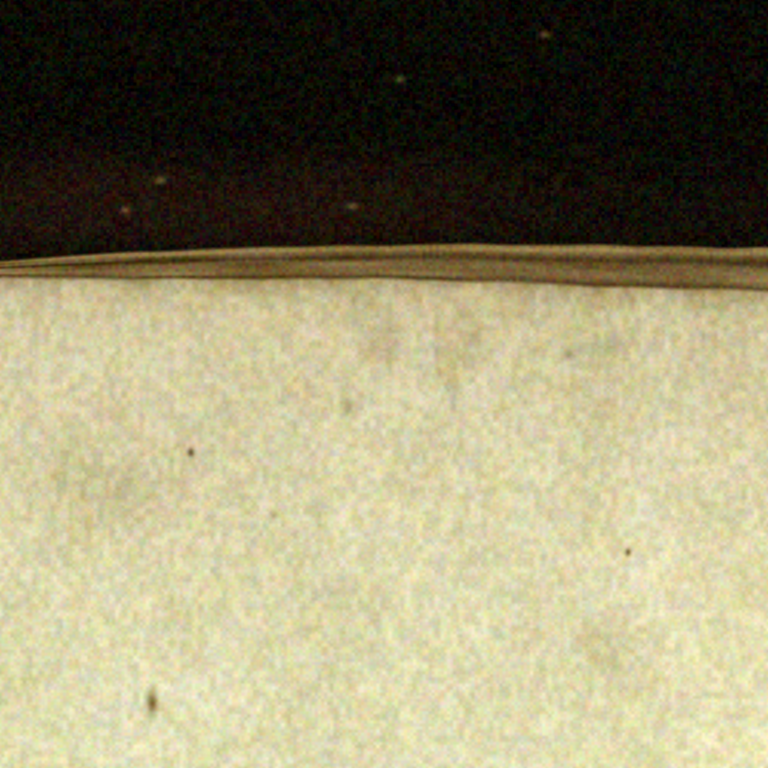
Reproduce this texture procedurally as a WebGL 2 fragment shader.

```glsl
#version 300 es
precision highp float;
uniform vec2 u_resolution;
out vec4 fragColor;

// Integer hash giving three independent values per cell
vec3 hash3(vec2 cell, uint seed) {
    uvec3 v = uvec3(uint(int(cell.x)), uint(int(cell.y)), seed) * 1664525u + 1013904223u;
    v.x += v.y * v.z; v.y += v.z * v.x; v.z += v.x * v.y;
    v ^= v >> 16u;
    v.x += v.y * v.z; v.y += v.z * v.x; v.z += v.x * v.y;
    return vec3(v >> 8u) / 16777216.0;
}

// Smooth coloured noise centred on zero
vec3 noise3(vec2 p, uint seed) {
    vec2 i = floor(p), f = fract(p);
    f = f * f * (3.0 - 2.0 * f);
    vec3 low = mix(hash3(i, seed), hash3(i + vec2(1, 0), seed), f.x);
    vec3 high = mix(hash3(i + vec2(0, 1), seed), hash3(i + vec2(1, 1), seed), f.x);
    return mix(low, high, f.y) - 0.5;
}

float cloud(vec2 p, uint seed) {
    float sum = 0.0, gain = 1.0;
    for (uint k = 0u; k < 4u; k++) {
        sum += gain * noise3(p, seed + k).x;
        p *= 2.1;
        gain *= 0.6;
    }
    return sum;
}

float blot(vec2 p, vec2 centre, vec2 radius) {
    vec2 d = (p - centre) / radius;
    return exp(-dot(d, d));
}

float line(float d, float width) {
    return exp(-d * d / (width * width));
}

vec3 darkBackdrop(vec2 p) {
    // Warm haze just above the sheet, strongest at the left
    float haze = smoothstep(0.83, 0.74, p.y + 0.03 * cloud(p * 9.0, 3u))
               * mix(1.0, 0.4, smoothstep(0.35, 0.85, p.x));
    haze *= smoothstep(0.665, 0.71, p.y) * 0.7 + 0.3;
    vec3 col = mix(vec3(0.043, 0.038, 0.018), vec3(0.125, 0.075, 0.045), haze);
    col += noise3(p * 256.0, 11u) * vec3(0.14, 0.13, 0.09);
    col += noise3(p * 120.0, 12u) * 0.05;

    // Faint dust
    vec2 dust[5] = vec2[5](vec2(0.521, 0.897), vec2(0.709, 0.955), vec2(0.163, 0.726),
                           vec2(0.208, 0.765), vec2(0.459, 0.731));
    for (int k = 0; k < 5; k++)
        col += vec3(0.24, 0.23, 0.11) * blot(p, dust[k], vec2(0.007, 0.005));
    return max(col, 0.0);
}

vec3 paper(vec2 p, float below) {
    vec3 col = mix(vec3(0.845, 0.81, 0.645), vec3(0.88, 0.865, 0.695), smoothstep(0.65, 0.0, p.y));
    col += vec3(0.035, 0.03, 0.02) * smoothstep(0.6, 1.0, p.x) * smoothstep(0.5, 0.1, p.y);
    col += vec3(0.035, 0.04, 0.05) * cloud(p * vec2(13.0, 10.0), 21u);

    // Browning beneath the edge
    float browning = 0.75 * exp(-below / 0.017) + 0.3 * exp(-below / 0.06);
    browning *= 0.9 + 0.55 * cloud(p * vec2(22.0, 12.0), 31u);
    col -= vec3(0.21, 0.24, 0.27) * browning;

    // Stains and flecks: centre, radius
    vec4 marks[10] = vec4[10](
        vec4(0.13, 0.365, 0.065, 0.05), vec4(0.505, 0.55, 0.03, 0.035),
        vec4(0.78, 0.55, 0.035, 0.022), vec4(0.79, 0.16, 0.055, 0.045),
        vec4(0.249, 0.411, 0.005, 0.006), vec4(0.198, 0.085, 0.007, 0.015),
        vec4(0.818, 0.281, 0.004, 0.005), vec4(0.742, 0.539, 0.007, 0.006),
        vec4(0.358, 0.329, 0.006, 0.006), vec4(0.452, 0.468, 0.008, 0.011));
    for (int k = 0; k < 10; k++) {
        float strength = k < 4 ? 0.3 + 0.25 * cloud(p * 30.0, 41u) : k < 7 ? 1.9 : 0.7;
        col -= vec3(0.2, 0.22, 0.23) * strength * blot(p, marks[k].xy, marks[k].zw);
    }

    // Tongue-shaped crease
    float leftSide = 0.567 + 0.022 * smoothstep(0.535, 0.465, p.y);
    float rightSide = 0.592 + 0.031 * smoothstep(0.465, 0.57, p.y);
    float span = smoothstep(0.458, 0.475, p.y) * smoothstep(0.61, 0.57, p.y);
    float inside = smoothstep(-0.002, 0.004, p.x - leftSide) * smoothstep(-0.008, 0.008, rightSide - p.x);
    col -= vec3(0.07, 0.08, 0.09) * span * (0.65 * inside + 0.8 * line(p.x - leftSide, 0.004));

    // Fibres and grain
    col += 0.10 * noise3(p * vec2(130.0, 105.0), 51u).x;
    col += noise3(p * 250.0, 52u) * vec3(0.09, 0.08, 0.12);
    col += noise3(p * 85.0, 53u) * vec3(0.05, 0.04, 0.09);
    return col;
}

void main() {
    vec2 p = gl_FragCoord.xy / u_resolution;
    float d = p.x - 0.6;
    float wobble = 0.003 * noise3(vec2(p.x * 18.0, 1.0), 61u).x;
    float top = 0.682 - d * d * (d < 0.0 ? 0.06 : 0.032) + wobble;
    float bottom = 0.638 - 0.015 * smoothstep(0.45, 1.0, p.x) - wobble;

    // Layered edge of the sheet
    float t = (p.y - bottom) / (top - bottom);
    vec3 edge = mix(vec3(0.50, 0.41, 0.24), vec3(0.40, 0.32, 0.17), smoothstep(0.1, 0.8, t));
    edge += 0.16 * noise3(vec2(p.x * 9.0, t * 7.0 + 4.0), 71u).x;
    edge += vec3(0.15, 0.14, 0.09) * line(t - 0.88, 0.1);
    edge -= vec3(0.14, 0.13, 0.09) * (line(t - 0.03, 0.1) + 0.8 * line(t - 0.62, 0.09));
    edge += noise3(p * 230.0, 72u) * 0.13;

    vec3 col = mix(paper(p, max(bottom - p.y, 0.0)), edge, smoothstep(-0.005, 0.003, p.y - bottom));
    col = mix(col, darkBackdrop(p), smoothstep(-0.003, 0.003, p.y - top));
    fragColor = vec4(clamp(col, 0.0, 1.0), 1.0);
}
```
